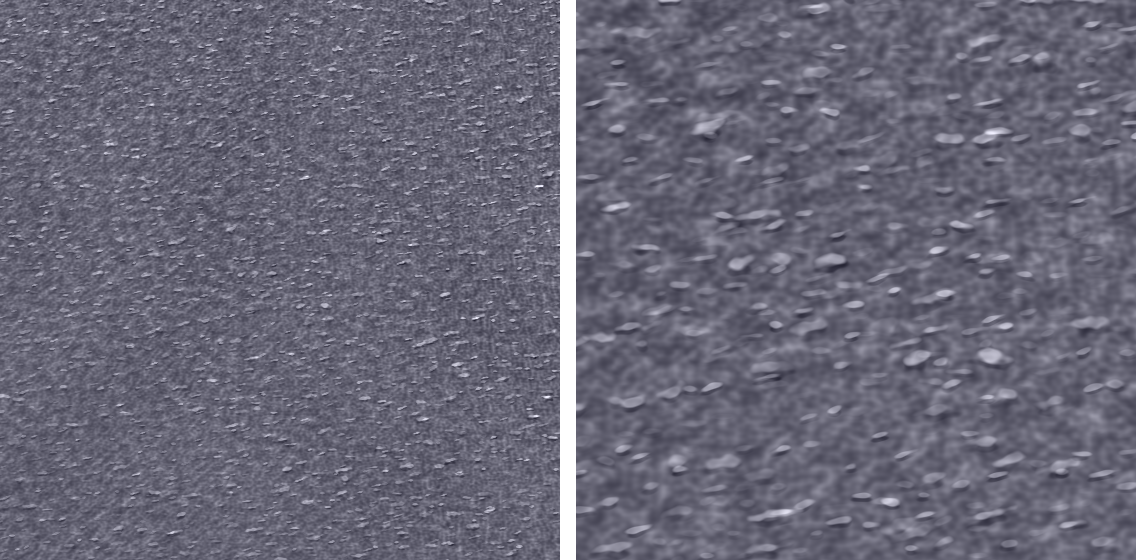
Left, the full canvas; right, a detail of the centre.
A WebGL 2 fragment shader for this texture:

```glsl
#version 300 es
precision highp float;
// Rough slate-grey stone sheet with slanted grain and small pale mineral flakes.

uniform vec2 u_resolution;
out vec4 fragColor;

const float BASE_TONE = 0.388;
const vec3 TINT = vec3(0.0, -0.004, 0.058);    // cool offset added to the tone
const float RECEDE = 0.2;                      // how much features shrink upward
const float GRAIN_ANGLE = 0.65;                // slant of the grain, radians
const vec2 STREAK_FREQ = vec2(48.0, 125.0);    // along and across the grain
const vec2 FIBRE_FREQ = vec2(135.0, 58.0);     // upright scratches
const vec2 PATCH_FREQ = vec2(36.0, 72.0);
const vec2 GRIT_FREQ = vec2(150.0, 205.0);
const float STREAK_GAIN = 0.15;
const float PATCH_GAIN = 0.10;
const float GRIT_GAIN = 0.13;
const float BROAD_GAIN = 0.035;
const float SKEW = 1.5;                        // stretches the light tones
const vec2 FLAKE_CELLS = vec2(29.0, 46.0);     // cells per canvas, coarse layer
const float FLAKE_STEP = 1.7;                  // cell density ratio between layers
const int FLAKE_LAYERS = 2;
const vec2 FLAKE_SIZE = vec2(0.42, 0.19);      // half extent in cells
const float FLAKE_GAIN = 0.27;
const float SHADOW = 0.45;

vec2 hash2(vec2 p) {
  vec3 q = fract(vec3(p.xyx) * vec3(0.1031, 0.1030, 0.0973));
  q += dot(q, q.yzx + 33.33);
  return fract((q.xx + q.yz) * q.zy);
}

float cornerSlope(vec2 cell, vec2 offset) {
  float angle = 6.2832 * hash2(cell).x;
  return dot(vec2(cos(angle), sin(angle)), offset);
}

float gradientNoise(vec2 p) {
  vec2 i = floor(p), f = fract(p);
  vec2 w = f * f * f * (f * (f * 6.0 - 15.0) + 10.0);
  vec2 e = vec2(1.0, 0.0);
  float low = mix(cornerSlope(i, f), cornerSlope(i + e, f - e), w.x);
  float high = mix(cornerSlope(i + e.yx, f - e.yx), cornerSlope(i + 1.0, f - 1.0), w.x);
  return mix(low, high, w.y);
}

mat2 rotation(float angle) {
  float c = cos(angle), s = sin(angle);
  return mat2(c, -s, s, c);
}

// Soft ragged ellipse: 1 inside, 0 outside.
float flakeMask(vec2 p, vec2 size, float ragged) {
  return 1.0 - smoothstep(0.55, 1.25, length(p / size) + ragged);
}

// Scattered pale chips, each with a thin dark lower rim.
float flakes(vec2 p, float seed, float ragged) {
  vec2 cell = floor(p);
  float sum = 0.0;
  for (int y = -1; y <= 1; y++) {
    for (int x = -1; x <= 1; x++) {
      vec2 id = cell + vec2(x, y);
      vec2 place = hash2(id + seed);
      vec2 kind = hash2(id + seed + 71.7);
      vec2 d = p - id - 0.5 - 0.8 * (place - 0.5);
      d.y -= d.x * mix(-0.1, 0.5, fract(place.x * 17.0 + place.y));
      vec2 size = FLAKE_SIZE * mix(vec2(0.5, 0.6), vec2(1.0), vec2(kind.y, place.y));
      float lit = flakeMask(d, size, ragged);
      float rim = flakeMask(d + vec2(0.0, 0.22), size, ragged) * (1.0 - lit);
      sum += kind.x * kind.x * kind.x * (lit - SHADOW * rim);
    }
  }
  return sum;
}

// Slanted streaks on the left give way to upright scratches on the right.
float grain(vec2 p, float rightness) {
  vec2 bend = 0.006 * vec2(gradientNoise(p * 22.0), gradientNoise(p * 22.0 + 40.0));
  float streak = gradientNoise(rotation(GRAIN_ANGLE) * (p + bend) * STREAK_FREQ.x
      * vec2(1.0) * 1.0 + 0.0);
  vec2 along = rotation(GRAIN_ANGLE) * (p + bend);
  streak = 0.25 * streak + gradientNoise(along * STREAK_FREQ + 9.0);
  float fibre = gradientNoise((p + bend) * FIBRE_FREQ + 23.0);
  return mix(streak, fibre, 0.65 * rightness);
}

void main() {
  vec2 uv = gl_FragCoord.xy / u_resolution.y;
  vec2 p = vec2((uv.x - 0.5) * (1.0 + RECEDE * uv.y), uv.y * (1.0 + 0.5 * RECEDE * uv.y));
  float rightness = smoothstep(0.2, 0.95, uv.x);
  float contrast = mix(0.85, 1.2, smoothstep(0.2, 1.7, uv.x + uv.y));

  // Stone body
  float body = STREAK_GAIN * grain(p, rightness)
      + PATCH_GAIN * gradientNoise(p * PATCH_FREQ + 5.0)
      + GRIT_GAIN * gradientNoise(p * GRIT_FREQ + 31.0);
  body += SKEW * body * body;

  // Flakes
  float ragged = 0.9 * gradientNoise(p * vec2(110.0, 150.0) + 13.0);
  float chips = 0.0;
  float density = 1.0;
  for (int i = 0; i < FLAKE_LAYERS; i++) {
    chips += flakes(p * FLAKE_CELLS * density, 19.0 * float(i), ragged);
    density *= FLAKE_STEP;
  }

  float tone = BASE_TONE + BROAD_GAIN * gradientNoise(p * 4.0 + 2.0)
      + contrast * (body + FLAKE_GAIN * chips);
  fragColor = vec4(clamp(tone + TINT, 0.0, 1.0), 1.0);
}
```
